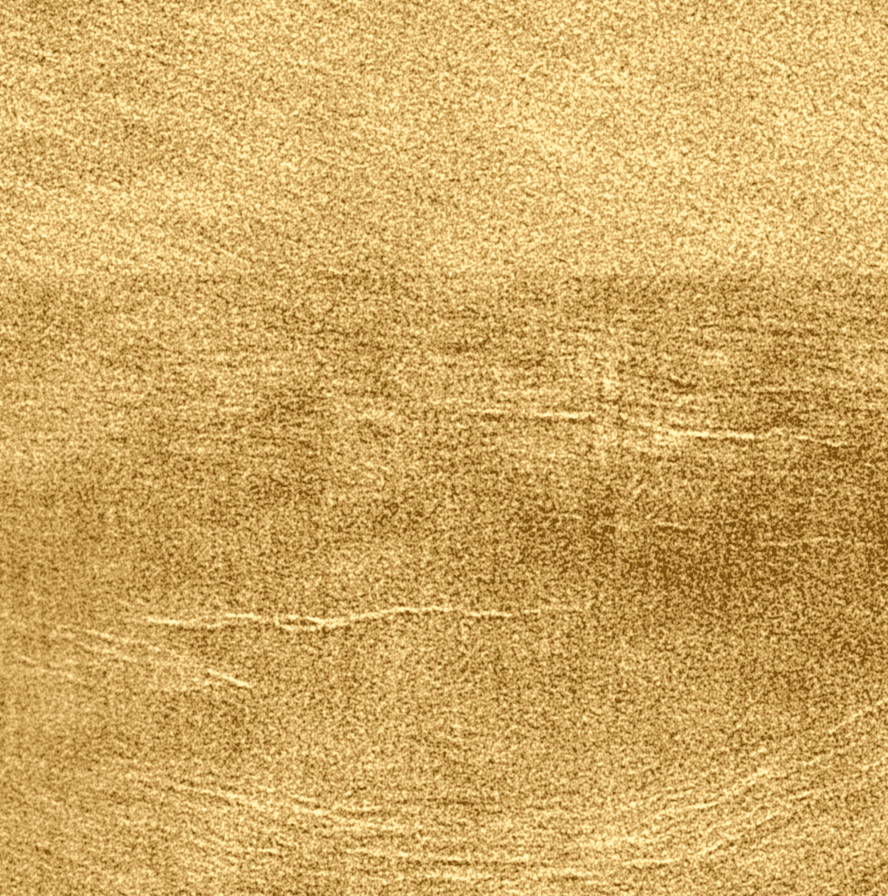
Write a WebGL 1 fragment shader that draws this texture.

```glsl
precision highp float;
// Crumpled gold leaf: fine metallic grain, brushed streaks, a seam and bright creases.
uniform vec2 u_resolution;

const vec3 UMBER  = vec3(0.48, 0.31, 0.06);
const vec3 BRONZE = vec3(0.61, 0.44, 0.16);
const vec3 OCHRE  = vec3(0.73, 0.56, 0.27);
const vec3 GOLD   = vec3(0.81, 0.65, 0.36);
const vec3 HONEY  = vec3(0.89, 0.73, 0.45);
const vec3 STRAW  = vec3(0.96, 0.82, 0.54);
const vec3 GLINT  = vec3(1.00, 0.91, 0.63);
const vec3 PALE   = vec3(1.00, 0.97, 0.76);

const float BASE_TONE    = 1.98;   // position on the colour ramp, 0 to 5
const float BROAD        = 1.3;    // strength of the large light and shade
const float GRAIN_FREQ   = 205.0;
const float GRAIN_COARSE = 4.1;
const float GRAIN_FINE   = 3.7;
const float GRAIN_CLUMP  = 1.2;
const float SEAM_Y       = 0.692;
const float CREASE_WIDTH = 0.0024;
const float BOWL_BEND    = 0.5;
const int   BOWL_CREASES = 26;
const int   SIDE_CREASES = 10;

float hash(vec2 p) {
  vec3 q = fract(p.xyx * vec3(0.1031, 0.1030, 0.0973));
  q += dot(q, q.yzx + 33.33);
  return fract((q.x + q.y) * q.z);
}

float corner(vec2 cell, vec2 offset) {
  float angle = 6.2832 * hash(cell);
  return dot(vec2(cos(angle), sin(angle)), offset);
}

// Gradient noise, roughly -0.7 to 0.7
float noise(vec2 p) {
  vec2 i = floor(p), f = fract(p);
  vec2 u = f * f * f * (f * (f * 6.0 - 15.0) + 10.0);
  vec2 e = vec2(1.0, 0.0);
  return mix(mix(corner(i, f), corner(i + e, f - e), u.x),
             mix(corner(i + e.yx, f - e.yx), corner(i + 1.0, f - 1.0), u.x), u.y);
}

vec2 turn(vec2 p, float a) {
  return vec2(cos(a) * p.x - sin(a) * p.y, sin(a) * p.x + cos(a) * p.y);
}

float bump(vec2 p, vec2 centre, vec2 radius) {
  vec2 d = (p - centre) / radius;
  return exp(-dot(d, d));
}

// Fine scratches running along lines of equal height
float streaks(float along, float height) {
  return noise(vec2(along * 11.0, height * 120.0)) + 0.8 * noise(vec2(along * 24.0 + 7.3, height * 215.0));
}

// Thin uneven ridge with a shaded lower edge
float crease(vec2 p, vec2 mid, float halfLength, float slope, float bend, float seed) {
  float x = p.x - mid.x;
  if (abs(x) > halfLength) return 0.0;
  float wobble = 0.018 * noise(vec2(p.x * 11.0, seed)) + 0.005 * noise(vec2(p.x * 48.0, seed + 5.3));
  float d = (p.y - mid.y - slope * x - bend * x * x - wobble) / CREASE_WIDTH;
  float fade = 1.0 - smoothstep(0.5, 1.0, abs(x) / halfLength);
  float broken = clamp(0.8 + 1.4 * noise(vec2(p.x * 32.0, seed + 9.7)), 0.0, 1.0);
  return fade * broken * (exp(-d * d) - 0.35 * exp(-(d + 2.4) * (d + 2.4)));
}

float creases(vec2 p) {
  // Long central fold with a faint twin
  float sum = 1.6 * crease(p, vec2(0.40, 0.315), 0.29, 0.04, 0.0, 3.4);
  sum += 1.3 * crease(p, vec2(0.30, 0.306), 0.17, 0.03, 0.0, 8.6);
  // Long sloping scratches on the right
  sum += 1.2 * crease(p, vec2(0.76, 0.523), 0.32, -0.09, 0.0, 14.2);
  sum += 0.8 * crease(p, vec2(0.80, 0.405), 0.24, -0.08, 0.0, 21.7);
  // Bowl of wrinkles along the bottom
  for (int i = 0; i < BOWL_CREASES; i++) {
    float k = float(i);
    float x = 0.22 + 0.72 * hash(vec2(k, 1.0));
    float y = 0.005 + 0.095 * hash(vec2(k, 2.0)) + BOWL_BEND * (x - 0.5) * (x - 0.5);
    sum += (0.4 + 0.6 * hash(vec2(k, 3.0))) * crease(p, vec2(x, y), 0.07 + 0.14 * hash(vec2(k, 4.0)),
           2.0 * BOWL_BEND * (x - 0.5), BOWL_BEND, k * 3.7 + 0.5);
  }
  // Short wrinkles falling from the left edge
  for (int i = 0; i < SIDE_CREASES; i++) {
    float k = float(i) + 40.0;
    vec2 mid = vec2(0.02 + 0.25 * hash(vec2(k, 1.0)), 0.0);
    mid.y = 0.36 - 0.42 * mid.x - 0.12 * hash(vec2(k, 2.0)) * (1.0 - mid.x);
    sum += 0.7 * crease(p, mid, 0.05 + 0.05 * hash(vec2(k, 3.0)), -0.24, 0.6, k * 3.7 + 0.5);
  }
  return sum;
}

vec3 goldRamp(float t) {
  vec3 c = mix(UMBER, BRONZE, clamp(t + 1.0, 0.0, 1.0));
  c = mix(c, OCHRE, clamp(t, 0.0, 1.0));
  c = mix(c, GOLD, clamp(t - 1.0, 0.0, 1.0));
  c = mix(c, HONEY, clamp(t - 2.0, 0.0, 1.0));
  c = mix(c, STRAW, clamp(t - 3.0, 0.0, 1.0));
  c = mix(c, GLINT, clamp(t - 4.0, 0.0, 1.0));
  return mix(c, PALE, clamp((t - 5.0) * 0.6, 0.0, 1.0));
}

void main() {
  vec2 p = gl_FragCoord.xy / u_resolution.y;
  float top = smoothstep(SEAM_Y - 0.004, SEAM_Y + 0.004, p.y);
  float bottom = 1.0 - smoothstep(0.08, 0.24, p.y);
  float middle = bump(p, vec2(0.75, 0.56), vec2(0.75, 0.12)) * (1.0 - top);

  // Broad light and shade
  float shade = 0.4 * top + 0.35 * smoothstep(0.42, 0.75, p.y) + 0.35 * bottom;
  shade += 0.5 * top * bump(p, vec2(0.85, 0.85), vec2(0.4, 0.25));
  shade -= 1.2 * bump(p, vec2(1.0, 0.38), vec2(0.28, 0.14)) + 0.4 * bump(p, vec2(0.4, 0.4), vec2(0.4, 0.08));
  shade -= 0.5 * bump(p, vec2(0.05, 0.05), vec2(0.16, 0.14));
  shade -= 0.5 * bump(p, vec2(0.95, SEAM_Y - 0.035), vec2(0.3, 0.04)) * (1.0 - top);
  shade += 0.7 * noise(p * vec2(4.0, 7.0)) + 0.7 * noise(p * vec2(11.0, 24.0) + 4.7);
  float tone = BASE_TONE + BROAD * shade;

  // Brushed streaks: sloping above, level in the middle, bowed below, upright under the seam
  float warp = 0.02 * noise(p * 5.0 + 2.3);
  tone += 1.6 * top * (1.0 - 0.7 * p.x) * streaks(p.x, p.y + 0.38 * p.x + warp);
  tone += (0.5 + 2.1 * middle) * (1.0 - top) * streaks(p.x, p.y + 0.07 * p.x + warp);
  tone += 1.6 * bottom * streaks(p.x, p.y - BOWL_BEND * (p.x - 0.5) * (p.x - 0.5) + warp);
  float upright = noise(vec2(p.x * 115.0, p.y * 13.0)) + 0.5 * noise(vec2(p.x * 60.0, p.y * 6.0 + 3.1));
  float pucker = bump(p, vec2(0.675, 0.5), vec2(0.025, 0.17));
  tone += (1.0 - top) * (1.0 - 0.5 * bottom) * upright * (0.9 + 1.6 * pucker);

  // Grain, softer toward the lower left
  float strength = 1.0 - 0.4 * bump(p, vec2(0.0, 0.25), vec2(0.2, 0.3));
  float coarse = noise(turn(p * vec2(0.82, 1.0) * GRAIN_FREQ, 0.6));
  float fine = noise(turn(p * vec2(1.6, 1.45) * GRAIN_FREQ, 1.1) + 17.0);
  float clump = noise(turn(p * vec2(0.4, 0.55) * GRAIN_FREQ, 0.2) + 31.0);
  float pits = max(0.0, noise(turn(p * 95.0, 0.4)) - 0.08) * top * smoothstep(0.3, 0.9, p.x);
  tone += strength * (GRAIN_COARSE * coarse + GRAIN_FINE * fine + GRAIN_CLUMP * clump) - 3.0 * pits;

  // Seam, creases and the crushed bright patch
  float seam = (p.y - SEAM_Y) / 0.0025;
  tone -= 0.7 * exp(-seam * seam) * (0.7 + noise(vec2(p.x * 25.0, 6.5)));
  tone += 2.8 * creases(p);
  tone += bump(p, vec2(0.745, 0.507), vec2(0.04, 0.022)) * (1.3 + 3.0 * streaks(p.x, p.y + warp));

  gl_FragColor = vec4(goldRamp(tone), 1.0);
}
```
